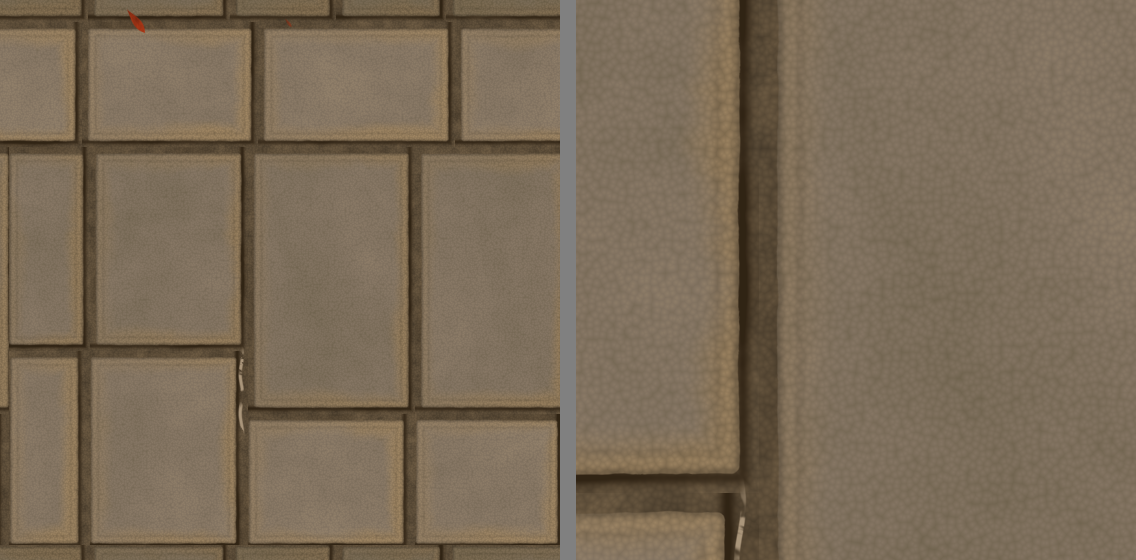
Left, the full canvas; right, a detail of the centre.
This texture is drawn by a Shadertoy shader. Its source:

```glsl
// Worn stone paving: a thin dark course, a course of three wide slabs, and four
// columns of tall slabs split at staggered heights. Each pixel finds its slab,
// then a rounded-box distance drives the rim, grout and cast shadow.

#define SHADOW vec3(0.19, 0.14, 0.08)
#define GROUT  vec3(0.36, 0.30, 0.22)
#define DIM    vec3(0.45, 0.40, 0.32)
#define MID    vec3(0.51, 0.45, 0.38)
#define LIGHT  vec3(0.58, 0.51, 0.42)
#define WARM   vec3(0.59, 0.49, 0.35)
#define LEAF   vec3(0.62, 0.20, 0.08)
#define JOINT  0.0115   // half the grout width
#define CORNER 0.005
#define RIM    0.036    // depth of the worn border
#define GRAIN  256.0

struct Slab { vec2 lo, hi; float tone; };

float hash(vec2 p) {
    p = fract(p * vec2(0.1031, 0.1137));
    p += dot(p, p.yx + 33.33);
    return fract((p.x + p.y) * p.x * 17.0);
}

// Distance to the nearest scattered point
float cellular(vec2 p) {
    vec2 cell = floor(p), f = fract(p);
    float nearest = 2.0;
    for (int y = -1; y <= 1; y++)
    for (int x = -1; x <= 1; x++) {
        vec2 o = vec2(x, y), id = cell + o;
        vec2 point = o + vec2(hash(id), hash(id + 71.0));
        nearest = min(nearest, length(point - f));
    }
    return nearest;
}

// Cloudy stains from rotated, warped sines, about -1 to 1
float stain(vec2 p) {
    float sum = 0.0, amp = 0.6;
    for (int i = 0; i < 5; i++) {
        p = mat2(1.5, 1.1, -1.1, 1.5) * p + 0.9 * sin(p.yx + float(i));
        sum += amp * sin(p.x) * sin(p.y);
        amp *= 0.62;
    }
    return sum;
}

float bell(float x, float width) { return exp(-x * x / (width * width)); }

// Finds the slab under p, and wraps p into its frame
Slab findSlab(inout vec2 p) {
    if (p.y < 0.026) p.y += 1.0;
    bool strip = p.y > 0.960, wide = !strip && p.y > 0.737;
    vec4 joints = strip ? vec4(0.157, 0.410, 0.600, 0.797)
                : wide  ? vec4(0.146, 0.460, 0.812, 1.146)
                        : vec4(0.016, 0.160, 0.442, 0.741);
    if (p.x < joints.x) p.x += 1.0;
    int col = int(dot(step(joints.yzw, vec3(p.x)), vec3(1.0)));
    float split = col < 2 ? 0.373 : 0.261;
    bool lower = p.y < split;
    if (lower) joints -= 0.009;

    Slab s;
    s.lo.x = joints[col];
    s.hi.x = col < 3 ? joints[min(col + 1, 3)] : joints.x + 1.0;
    vec2 span = strip ? vec2(0.960, 1.035) : wide ? vec2(0.737, 0.960)
              : lower ? vec2(0.018, split) : vec2(split, 0.737);
    s.lo.y = span.x;
    s.hi.y = span.y;
    // The tall slabs butt together at the wrapping seam
    if (!strip && !wide && !lower) {
        if (col == 0) s.lo.x -= JOINT - 0.001;
        if (col == 3) s.hi.x += JOINT - 0.001;
    }
    s.lo += JOINT;
    s.hi -= JOINT;
    s.tone = (strip ? -0.5 : wide ? 0.14 : lower ? 0.08 : -0.10)
           + 0.12 * (hash(floor(s.lo * 97.0)) - 0.5);
    return s;
}

void mainImage(out vec4 fragColor, in vec2 fragCoord) {
    vec2 uv = fragCoord / iResolution.xy, p = uv;
    float px = 1.0 / iResolution.y;
    Slab s = findSlab(p);

    // Box distance with a slightly ragged edge
    vec2 halfSize = 0.5 * (s.hi - s.lo), q = p - 0.5 * (s.lo + s.hi);
    vec2 e = abs(q) - halfSize + CORNER;
    float fine = stain(p * 45.0);
    float dist = length(max(e, 0.0)) + min(max(e.x, e.y), 0.0) - CORNER + 0.0009 * fine;
    float depth = max(-dist, 0.0);

    // Stone face: broad stains, speckle and a warm worn rim
    float cloud = stain(p * 7.0 + s.lo * 31.0);
    float speckle = cellular(uv * GRAIN) - 0.42;
    float t = 0.47 + s.tone + 0.19 * cloud + 0.07 * fine - 0.5 * speckle;
    vec3 face = mix(mix(DIM, MID, clamp(2.0 * t, -1.0, 1.0)), LIGHT, clamp(2.0 * t - 1.0, 0.0, 1.3));
    float side = mix(0.35, 0.8, smoothstep(-1.0, 1.0, q.x / halfSize.x - 0.4 * q.y / halfSize.y));
    float rim = 1.0 - smoothstep(0.2, 1.0, (depth + 0.012 * cloud) / RIM);
    face = mix(face, WARM * (1.0 + 0.3 * s.tone - 0.2 * speckle), rim * side);
    face *= 1.0 - 0.07 * bell(depth - 0.013, 0.003) - 0.22 * bell(depth, 0.0035);

    // Grout, shaded beside the right and bottom edges of each slab
    vec3 grout = GROUT * (1.0 + 0.14 * fine - 0.2 * speckle);
    float past = max(q.x - halfSize.x, -q.y - halfSize.y);
    float shade = bell(past - 0.002, 0.0045) * (0.85 + 0.2 * cloud);
    grout = mix(grout, SHADOW, clamp(shade + 0.25 * max(cloud, 0.0), 0.0, 1.0));
    vec3 color = mix(face, grout, smoothstep(-px, px, dist));

    // Pale chips along one upright joint
    float crack = abs(uv.x - 0.431 - 0.002 * sin(uv.y * 90.0));
    float chips = (1.0 - smoothstep(0.001, 0.001 + 2.0 * px, crack))
                * smoothstep(0.18, 0.21, uv.y) * (1.0 - smoothstep(0.36, 0.385, uv.y));
    color = mix(color, LIGHT * 1.15, chips * smoothstep(-0.1, 0.4, stain(uv * 28.0)));

    // Two fallen leaf scraps, the second smaller
    for (int i = 0; i < 2; i++) {
        float k = float(i), size = 0.029 - 0.019 * k;
        vec2 l = mat2(0.94, 0.34, -0.34, 0.94) * (uv - vec2(0.243 + 0.272 * k, 0.962 - 0.003 * k));
        l = vec2(0.94 * l.x - 0.6 * l.y, 0.6 * l.x + 0.94 * l.y) / size;
        float blade = abs(l.y) - 0.32 * (1.0 - l.x * l.x) * (0.8 + 0.4 * l.x);
        float cover = 1.0 - smoothstep(-px / size, px / size, blade);
        color = mix(color, LEAF * (1.0 + 0.25 * fine), cover * step(abs(l.x), 1.0) * (1.0 - 0.4 * k));
    }
    fragColor = vec4(clamp(color, 0.0, 1.0), 1.0);
}
```
